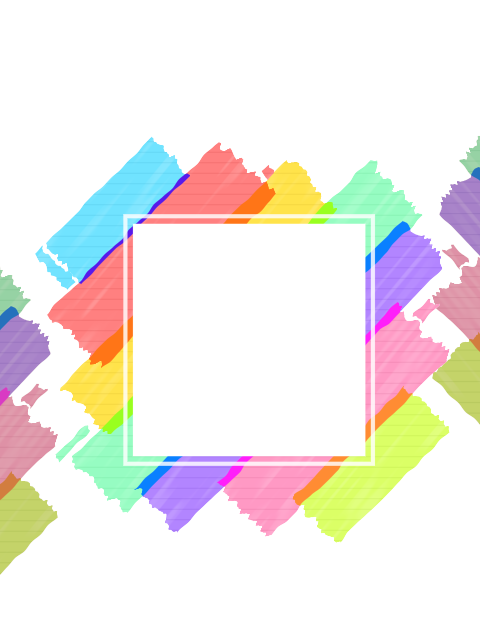
Give the GLSL for this background, as a WebGL 1 fragment shader.

```glsl
precision highp float;
// Torn strips of coloured paper tape laid diagonally behind a white square
// and its thin frame. Each strip is a ragged box in rotated coordinates; the
// whole bundle is repeated, faded, at the left and (mirrored) at the right.

uniform vec2 u_resolution;

// The page is measured in 576 x 768 units, whatever the canvas size.
const vec2 PAGE = vec2(576.0, 768.0);

const vec3 WHITE  = vec3(1.0);
const vec3 SKY    = vec3(0.44, 0.89, 1.0);
const vec3 CORAL  = vec3(1.0, 0.50, 0.50);
const vec3 YELLOW = vec3(1.0, 0.89, 0.29);
const vec3 MINT   = vec3(0.59, 0.99, 0.76);
const vec3 VIOLET = vec3(0.70, 0.52, 1.0);
const vec3 PINK   = vec3(1.0, 0.60, 0.77);
const vec3 LIME   = vec3(0.86, 1.0, 0.40);

// Inks where one strip overlaps the strip before it
const vec3 SEAM_INDIGO  = vec3(0.34, 0.10, 0.92);
const vec3 SEAM_ORANGE  = vec3(1.0, 0.46, 0.09);
const vec3 SEAM_GREEN   = vec3(0.60, 1.0, 0.12);
const vec3 SEAM_BLUE    = vec3(0.04, 0.50, 1.0);
const vec3 SEAM_MAGENTA = vec3(1.0, 0.12, 0.98);
const vec3 SEAM_AMBER   = vec3(1.0, 0.55, 0.20);

const vec2 SQUARE_CENTER = vec2(299.0, 408.0);
const float SQUARE_HALF = 139.5;
const float FRAME_HALF = 148.5;   // middle of the frame line
const float FRAME_WIDTH = 5.0;
const float FRAME_ALPHA = 0.82;
const float RULE_SPACING = 12.6;
const float RULE_ALPHA = 0.13;
const float STREAK_ALPHA = 0.16;
const vec3 FADE_TINT = vec3(0.92, 0.88, 0.84);
const float FADE_GREY = 0.25;
const vec2 LEFT_SHIFT = vec2(470.0, -102.0);
const vec2 RIGHT_SHIFT = vec2(1058.0, 65.0);

float hash(vec2 p) {
    p = fract(p * vec2(0.1031, 0.1137));
    p += dot(p, p.yx + 33.33);
    return fract((p.x + p.y) * p.x * 7.31);
}

float noise(vec2 p) {
    vec2 i = floor(p), f = fract(p);
    f = f * f * (3.0 - 2.0 * f);
    return mix(mix(hash(i), hash(i + vec2(1, 0)), f.x),
               mix(hash(i + vec2(0, 1)), hash(i + vec2(1, 1)), f.x), f.y);
}

// Soft coverage of a signed distance in page units
float cover(float d) {
    float soft = 0.7 * PAGE.y / u_resolution.y;
    return 1.0 - smoothstep(-soft, soft, d);
}

// Ragged offset: a slow wave with small bites, centred on zero
float ragged(float x, float seed) {
    return noise(vec2(x * 0.07, seed)) + 0.6 * noise(vec2(x * 0.24, seed + 5.0)) - 0.8;
}

// Lays one strip; span = (across from, across to, along from, along to),
// with across = x + y and along = x - y.
void lay(inout vec4 layer, inout float under, vec2 p, vec4 span, float tear,
         vec3 ink, vec3 seam) {
    float across = p.x + p.y, along = p.x - p.y, seed = span.x;
    float wobble = 5.0 * (noise(vec2(along * 0.05, seed)) - 0.5);
    float sides = max(span.x - across, across - span.y) + wobble;
    float ends = max(span.z - along + tear * ragged(across, seed + 20.0),
                     along - span.w + tear * ragged(across, seed + 40.0));
    float mask = cover(max(sides, ends) * 0.7071);

    // Marker streaks and ruled lines
    float streak = noise(vec2(along * 0.012, across * 0.13 + along * 0.012 + seed));
    vec3 paper = mix(ink, WHITE, STREAK_ALPHA * smoothstep(0.5, 0.95, streak));
    float rule = abs(fract(p.y / RULE_SPACING) - 0.5) * RULE_SPACING;
    paper *= 1.0 - RULE_ALPHA * cover(rule - 0.6) * (1.3 - ink);

    layer = mix(layer, vec4(mix(paper, seam, under), 1.0), mask);
    under = mask;
}

// All strips, from upper left to lower right, with their torn-off scraps
vec4 bundle(vec2 p) {
    vec4 layer = vec4(WHITE, 0.0);
    float under = 0.0;
    lay(layer, under, p, vec4(345.0, 430.0, -265.0, -246.0), 9.0, SKY, SKY);
    lay(layer, under, p, vec4(347.0, 438.0, -238.0, 19.0), 12.0, SKY, SKY);
    lay(layer, under, p, vec4(432.0, 565.0, -320.0, 93.0), 14.0, CORAL, SEAM_INDIGO);
    lay(layer, under, p, vec4(537.0, 655.0, -389.0, 154.0), 14.0, YELLOW, SEAM_ORANGE);
    lay(layer, under, p, vec4(636.0, 766.0, -464.0, 252.0), 15.0, MINT, SEAM_GREEN);
    lay(layer, under, p, vec4(748.0, 853.0, -424.0, 220.0), 17.0, VIOLET, SEAM_BLUE);
    lay(layer, under, p, vec4(840.0, 968.0, -318.0, 110.0), 17.0, PINK, SEAM_MAGENTA);
    lay(layer, under, p, vec4(948.0, 1058.0, -247.0, 21.0), 12.0, LIME, SEAM_AMBER);
    // Loose scraps
    lay(layer, under, p, vec4(520.0, 536.0, 107.0, 122.0), 6.0, CORAL, CORAL);
    lay(layer, under, p, vec4(612.0, 626.0, -483.0, -408.0), 8.0, MINT, MINT);
    lay(layer, under, p, vec4(873.0, 893.0, 122.0, 160.0), 12.0, PINK, PINK);
    return layer;
}

vec3 fade(vec3 c) {
    return mix(c, vec3(dot(c, vec3(1.0 / 3.0))), FADE_GREY) * FADE_TINT;
}

void main() {
    vec2 p = gl_FragCoord.xy / u_resolution * PAGE;
    p.y = PAGE.y - p.y;   // measure downwards from the top

    // Faded side bundles, then the bright one
    vec4 left = bundle(p + LEFT_SHIFT);
    vec4 right = bundle(vec2(-p.x, p.y) + RIGHT_SHIFT);
    vec4 center = bundle(p);
    vec3 color = mix(WHITE, fade(left.rgb), left.a);
    color = mix(color, fade(right.rgb), right.a);
    color = mix(color, center.rgb, center.a);

    // Frame line and square
    vec2 q = abs(p - SQUARE_CENTER);
    float box = max(q.x, q.y);
    color = mix(color, WHITE, FRAME_ALPHA * cover(abs(box - FRAME_HALF) - 0.5 * FRAME_WIDTH));
    color = mix(color, WHITE, cover(box - SQUARE_HALF));
    gl_FragColor = vec4(color, 1.0);
}
```
